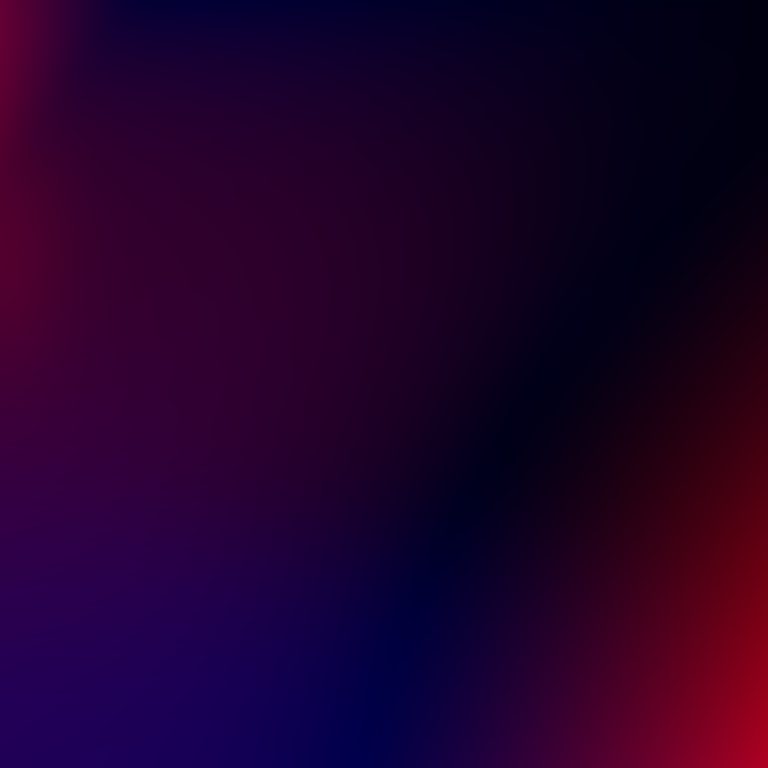
Give the GLSL for this background, as a Shadertoy shader.

```glsl
// Dark blue, plum and crimson gradient with a curved shadow valley and glowing edges.

#define VALLEY_FOOT 0.465    // x where the valley meets the lower edge
#define VALLEY_LEAN 0.27     // slope of the valley
#define VALLEY_BEND 0.43     // curvature of the valley
#define VALLEY_SOFT 0.02     // rounding of the valley floor
#define PLUM_LEVEL 0.22      // red strength left of the valley
#define CRIMSON_LEVEL 0.75   // red strength right of the valley
#define SIDE_GLOW 0.11       // red glow on the left edge
#define CORNER_GLOW 2.3      // slope of the upper left glow
#define BLUE_LEVEL 0.175     // blue strength on the left
#define NIGHT_LEVEL 0.06     // blue strength on the right

float bell(float x) {
    return exp(-x * x);
}

// Ramp that is zero below the origin, with a rounded start
float softRamp(float x, float softness) {
    return 0.5 * (x + sqrt(x * x + softness * softness));
}

// Signed horizontal distance to the valley, positive on the right
float valleySide(vec2 p) {
    return p.x - (VALLEY_FOOT + p.y * (VALLEY_LEAN + VALLEY_BEND * p.y));
}

float redField(vec2 p) {
    float side = valleySide(p);
    float away = sqrt(side * side + VALLEY_SOFT * VALLEY_SOFT) - VALLEY_SOFT;

    // Crimson grows towards the lower right
    float crimson = away * (CRIMSON_LEVEL + 1.15 * away) * (1.0 - 0.65 * p.y);

    // Plum levels off to the left and fades out at the top
    float topFade = 1.0 - exp(-(1.0 - p.y) * max(9.5 - 10.5 * p.x, 0.8));
    float plum = PLUM_LEVEL * mix(0.64, 1.0, smoothstep(0.0, 0.45, p.y));
    plum *= (1.0 - exp(-away / 0.2)) * topFade;

    // Glows on the left edge and in the upper left corner
    float edge = SIDE_GLOW * bell(p.x / 0.09) * bell((p.y - 0.675) / 0.17);
    float corner = CORNER_GLOW * softRamp(0.165 - p.x - 0.7 * (1.0 - p.y), 0.025);

    return (side > 0.0 ? crimson : plum) + edge + corner;
}

float blueField(vec2 p) {
    float left = BLUE_LEVEL + 0.165 * (1.0 - smoothstep(0.0, 0.7, p.y))
               + 0.03 * smoothstep(0.75, 1.0, p.y);
    float right = NIGHT_LEVEL + 0.07 * exp(-8.0 * p.y);

    // The darkness reaches further left around mid height
    float reach = p.x + 0.18 * bell((p.y - 0.4) / 0.15);
    return mix(left, right, smoothstep(0.2, 1.1, reach));
}

void mainImage(out vec4 fragColor, in vec2 fragCoord) {
    vec2 p = fragCoord / iResolution.xy;
    vec3 color = vec3(redField(p), 0.0, blueField(p));
    fragColor = vec4(clamp(color, 0.0, 1.0), 1.0);
}
```
